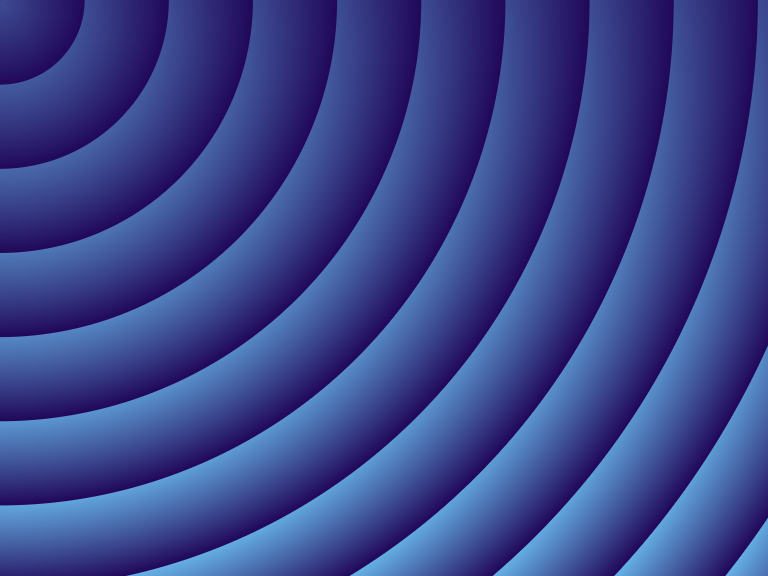
Reproduce this background procedurally as a Shadertoy shader.

```glsl
// Concentric rings spreading from the upper left corner, each fading outward
// from blue to deep violet. A sawtooth of the distance shapes the rings, and
// a vertical ramp makes their inner edges brighter toward the bottom.

// Falls from 1 to 0 across each ring, with a soft jump at the ring boundary.
float ringGlow(float rings, float pixel) {
    float phase = fract(rings);
    return (1.0 - phase) * clamp(phase / pixel, 0.0, 1.0);
}

void mainImage(out vec4 fragColor, in vec2 fragCoord) {
    // Offset from the upper left corner, in canvas heights
    vec2 fromCorner = vec2(fragCoord.x, iResolution.y - fragCoord.y) / iResolution.y;

    // Evenly spaced rings
    float spacing = 0.1461;
    float pixel = 1.0 / (iResolution.y * spacing);
    float glow = ringGlow(length(fromCorner) / spacing, pixel);

    // Light grows toward the bottom of the canvas
    float light = mix(0.4, 1.0, fromCorner.y);

    // Violet shadow to sky blue
    vec3 violet = vec3(0.13, 0.03, 0.35);
    vec3 skyBlue = vec3(0.40, 0.70, 0.91);
    fragColor = vec4(mix(violet, skyBlue, glow * light), 1.0);
}
```
